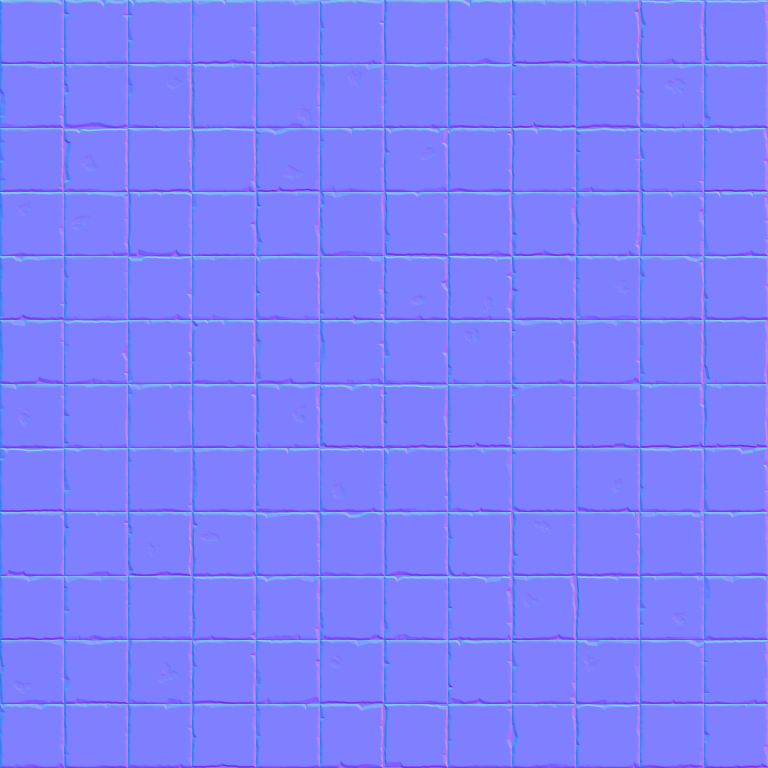
Write a WebGL 2 fragment shader that draws this texture map.

```glsl
#version 300 es
precision highp float;

uniform vec2 u_resolution;
out vec4 outColor;

const float TILES = 12.0;          // repeats across and down
const float BEVEL_WIDTH = 0.016;   // all lengths below are in tile units
const float BEVEL_WOBBLE = 0.026;
const float GRAIN = 0.014;
const float CHIP_DEPTH = 0.070;
const float LIP_WIDTH = 0.015;
const float LIP_SLOPE = 0.32;
const float SOFT_SLOPE = 0.20;
const float FIRM_SLOPE = 0.40;
const float WORN_SLOPE = 1.6;      // extra steepness of rare strong sides
const float WORN_WIDTH = 0.016;    // reach of that extra steepness
const float JOINT_DEPTH = 0.022;   // floor that all sides fall to
const float DENT_CHANCE = 0.22;
const float DENT_SPREAD = 0.08;
const float DENT_SLOPE = 0.075;
const float TILT = 0.003;
const float STEP = 0.010;          // half span of the height differences
const int PITS = 4;
const int SAMPLES = 2;

float hash(vec3 p) {
  p = fract(p * vec3(0.1031, 0.1030, 0.0973));
  p += dot(p, p.yzx + 33.33);
  return fract((p.x + p.y) * p.z);
}

// Straight-segment noise along one side of a tile
float jagged(float t, vec2 tile, float seed) {
  float i = floor(t);
  float a = hash(vec3(tile + seed * 17.0, i + seed * 31.0));
  float b = hash(vec3(tile + seed * 17.0, i + 1.0 + seed * 31.0));
  return mix(a, b, t - i);
}

// Chipped bevel: d is the distance inward, t the position along the side
float sideHeight(float d, float t, vec2 tile, float side) {
  if (d > BEVEL_WIDTH + BEVEL_WOBBLE + GRAIN + CHIP_DEPTH) return 0.0;
  float wobble = jagged(t * 5.0, tile, side + 1.0);
  float grain = jagged(t * 16.0, tile, side + 11.0);
  float chip = pow(jagged(t * 7.0 + wobble, tile, side + 6.0), 6.0);
  float patches = jagged(t * 4.0, tile, side + 23.0);
  float relief = BEVEL_WOBBLE * wobble + GRAIN * grain;
  float width = BEVEL_WIDTH + relief + CHIP_DEPTH * chip;
  float firmness = hash(vec3(tile, side + 71.0));
  float wear = pow(hash(vec3(tile, side + 83.0)), 8.0) * (0.4 + 0.8 * patches);
  float slope = mix(SOFT_SLOPE, FIRM_SLOPE, firmness) * (0.5 + patches);
  return slope * min(d - width, 0.0)
    + LIP_SLOPE * min(d - LIP_WIDTH, 0.0)
    + WORN_SLOPE * wear * min(d - WORN_WIDTH - 0.8 * relief, 0.0);
}

// Faint scuff of overlapping pits on a few tiles
float dentHeight(vec2 p, vec2 tile) {
  if (hash(vec3(tile, 101.0)) > DENT_CHANCE) return 0.0;
  vec2 center = 0.2 + 0.6 * vec2(hash(vec3(tile, 103.0)), hash(vec3(tile, 107.0)));
  float h = 0.0;
  for (int i = 0; i < PITS; i++) {
    float k = float(i) * 5.0 + 113.0;
    vec2 offset = vec2(hash(vec3(tile, k)), hash(vec3(tile, k + 1.0))) - 0.5;
    vec2 q = p - center - offset * DENT_SPREAD * 2.0;
    float angle = 6.2832 * hash(vec3(tile, k + 2.0));
    q = mat2(cos(angle), sin(angle), -sin(angle), cos(angle)) * q;
    float radius = mix(0.04, 0.13, hash(vec3(tile, k + 3.0)));
    float ripple = 0.010 * sin(q.x * 60.0 + angle) * sin(q.y * 50.0);
    float rim = length(q * vec2(1.0, 1.8)) + ripple - radius;
    h = min(h, DENT_SLOPE * max(rim, -0.5 * radius));
  }
  return h;
}

float tileHeight(vec2 p, vec2 tile) {
  float left = sideHeight(p.x, p.y, tile, 0.0);
  float right = sideHeight(1.0 - p.x, p.y, tile, 1.0);
  float bottom = sideHeight(p.y, p.x, tile, 2.0);
  float top = sideHeight(1.0 - p.y, p.x, tile, 3.0);
  float edges = min(min(left, right), min(bottom, top));
  return max(min(edges, dentHeight(p, tile)), -JOINT_DEPTH);
}

vec3 normalColor(vec2 uv) {
  vec2 grid = uv * TILES;
  vec2 tile = mod(floor(grid), TILES);
  vec2 p = fract(grid);
  vec2 e = vec2(STEP, 0.0);
  vec2 gradient = vec2(
    tileHeight(p + e.xy, tile) - tileHeight(p - e.xy, tile),
    tileHeight(p + e.yx, tile) - tileHeight(p - e.yx, tile)) / (2.0 * STEP);
  vec2 tilt = vec2(hash(vec3(tile, 211.0)), hash(vec3(tile, 223.0))) - 0.5;
  vec3 normal = normalize(vec3(-gradient + tilt * TILT - vec2(0.008, 0.0), 1.0));
  return normal * 0.5 + 0.5;
}

void main() {
  // Average a small grid of samples to smooth the joints
  vec3 color = vec3(0.0);
  for (int j = 0; j < SAMPLES; j++) {
    for (int i = 0; i < SAMPLES; i++) {
      vec2 jitter = (vec2(i, j) + 0.5) / float(SAMPLES) - 0.5;
      color += normalColor((gl_FragCoord.xy + jitter) / u_resolution);
    }
  }
  outColor = vec4(color / float(SAMPLES * SAMPLES), 1.0);
}
```
